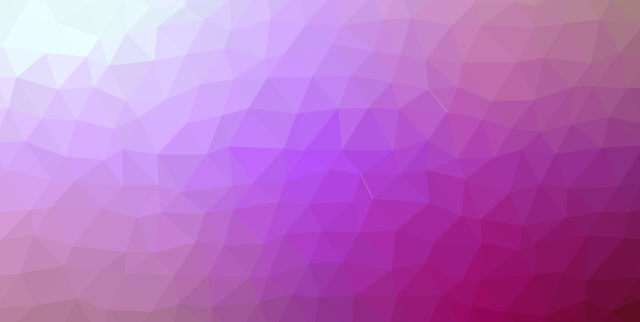
A Shadertoy shader for this background:

```glsl
// Low-poly mesh of flat triangles over a white, violet, rose and wine gradient.

const vec2 CELL = vec2(0.111, 0.096);     // lattice spacing, in canvas heights
const vec2 LATTICE_SHIFT = vec2(0.2, 0.6);
const vec2 JITTER = vec2(0.66, 0.52);     // full vertex wander, in cells

vec2 hash2(vec2 id) {
    vec2 s = vec2(dot(id, vec2(127.1, 311.7)), dot(id, vec2(269.5, 183.3)));
    return fract(sin(s) * 43758.5);
}

// Gentle rise and fall of the mesh rows.
float rowWave(float x) {
    return 0.018 * cos(5.2 * (x - 1.04)) + 0.006 * sin(11.0 * x);
}

// Piecewise linear blend of five evenly spaced colours.
vec3 ramp(float t, vec3 a, vec3 b, vec3 c, vec3 d, vec3 e) {
    vec4 k = clamp(t * 4.0 - vec4(0.0, 1.0, 2.0, 3.0), 0.0, 1.0);
    return mix(mix(mix(mix(a, b, k.x), c, k.y), d, k.z), e, k.w);
}

// Smooth colour field, uv from 0 to 1.
vec3 gradientField(vec2 uv) {
    vec3 bottom = ramp(uv.x, vec3(.70, .49, .59), vec3(.67, .45, .59),
        vec3(.57, .21, .57), vec3(.59, .02, .36), vec3(.36, .05, .14));
    vec3 low = ramp(uv.x, vec3(.81, .57, .77), vec3(.77, .50, .79),
        vec3(.67, .22, .77), vec3(.62, .09, .49), vec3(.47, .08, .32));
    vec3 middle = ramp(uv.x, vec3(.84, .66, .98), vec3(.80, .59, .98),
        vec3(.70, .30, .96), vec3(.67, .23, .69), vec3(.53, .16, .50));
    vec3 high = ramp(uv.x, vec3(.89, .87, .98), vec3(.86, .78, .99),
        vec3(.77, .53, .98), vec3(.75, .41, .68), vec3(.63, .36, .53));
    vec3 top = ramp(uv.x, vec3(.93, .98, .99), vec3(.89, .93, .99),
        vec3(.82, .65, .97), vec3(.79, .55, .72), vec3(.65, .50, .50));
    vec3 color = ramp(uv.y, bottom, low, middle, high, top);

    // White glow in the upper left corner
    float glow = length((uv - vec2(0.07, 1.0)) / vec2(0.20, 0.21));
    return mix(color, vec3(.91, .98, .99), 1.0 - smoothstep(0.65, 1.2, glow));
}

// Jittered vertex of a sheared lattice, in canvas heights.
vec2 meshVertex(vec2 id) {
    vec2 wander = (hash2(id) - 0.5) * JITTER;
    vec2 v = (vec2(id.x + 0.5 * id.y, id.y) + wander + LATTICE_SHIFT) * CELL;
    return v + vec2(0.0, rowWave(v.x));
}

// Signed distance to the line a-b, positive on its left.
float leftOf(vec2 p, vec2 a, vec2 b) {
    vec2 edge = normalize(b - a);
    return edge.x * (p.y - a.y) - edge.y * (p.x - a.x);
}

// One facet: xy = sample point, z = shade, w = 1, all times coverage.
vec4 facet(vec2 p, vec2 a, vec2 b, vec2 c, vec2 seed, float pixel) {
    float inside = min(leftOf(p, a, b), min(leftOf(p, b, c), leftOf(p, c, a)));
    float coverage = clamp(0.5 + inside / pixel, 0.0, 1.0);
    vec2 variation = hash2(seed + 37.0) - 0.5;
    vec2 samplePoint = (a + b + c) / 3.0 + variation * vec2(0.06, 0.045);
    return vec4(samplePoint, 1.0 + 0.05 * variation.x, 1.0) * coverage;
}

// Thin line along a segment.
float hairline(vec2 p, vec2 a, vec2 b, float pixel) {
    vec2 edge = b - a;
    float along = clamp(dot(p - a, edge) / dot(edge, edge), 0.0, 1.0);
    return 1.0 - smoothstep(0.0, pixel, length(p - a - edge * along));
}

void mainImage(out vec4 fragColor, in vec2 fragCoord) {
    float pixel = 1.0 / iResolution.y;
    float aspect = iResolution.x / iResolution.y;
    vec2 p = fragCoord * pixel;

    vec2 q = (p - vec2(0.0, rowWave(p.x))) / CELL - LATTICE_SHIFT;
    vec2 home = floor(vec2(q.x - 0.5 * q.y, q.y));

    // Two triangles per lattice cell, gathered from the neighbourhood
    vec4 sum = vec4(0.0);
    float seam = 0.0;
    for (int j = -1; j <= 1; j++) {
        for (int i = -1; i <= 1; i++) {
            vec2 id = home + vec2(i, j);
            vec2 a = meshVertex(id);
            vec2 b = meshVertex(id + vec2(1, 0));
            vec2 c = meshVertex(id + vec2(0, 1));
            vec2 d = meshVertex(id + vec2(1, 1));
            sum += facet(p, a, b, c, id, pixel);
            sum += facet(p, b, d, c, id + 0.5, pixel);

            // A few edges carry a faint pale seam
            float rare = step(0.98, hash2(id + 91.0).x);
            seam = max(seam, rare * hairline(p, b, c, pixel));
        }
    }
    vec3 mesh = sum.xyz / max(sum.w, 0.001);

    vec3 color = gradientField(mesh.xy / vec2(aspect, 1.0)) * mesh.z;
    color = mix(color, vec3(0.9, 0.75, 0.85), 0.3 * seam);
    fragColor = vec4(clamp(color, 0.0, 1.0), 1.0);
}
```
